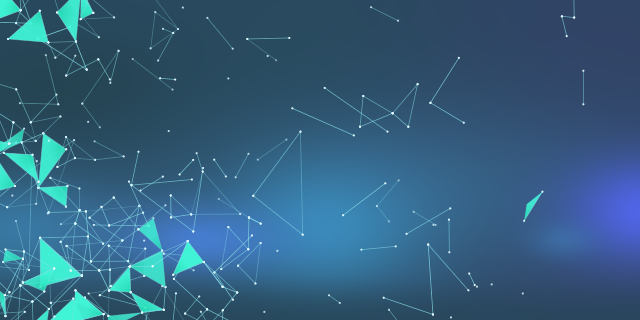
Give the GLSL for this background, as a WebGL 2 fragment shader.

```glsl
#version 300 es
precision highp float;
// Teal and blue glowing haze with a network of linked points and bright facets.

uniform vec2 u_resolution;
out vec4 fragColor;

// Haze colours
const vec3 SLATE = vec3(0.16, 0.29, 0.37);
const vec3 DEEP_TEAL = vec3(0.14, 0.26, 0.31);
const vec3 DUSK = vec3(0.19, 0.265, 0.40);
const vec3 STEEL = vec3(0.22, 0.40, 0.55);
const vec3 AZURE = vec3(0.23, 0.56, 0.75);
const vec3 CORNFLOWER = vec3(0.28, 0.50, 0.84);
const vec3 VIOLET = vec3(0.32, 0.40, 0.93);
const vec3 LAGOON = vec3(0.25, 0.50, 0.72);

// Network colours and sizes, in canvas heights
const vec3 MINT = vec3(0.25, 0.96, 0.84);
const vec3 JADE = vec3(0.14, 0.88, 0.72);
const vec3 LINK = vec3(0.52, 0.87, 0.91);
const vec3 NODE = vec3(0.88, 0.98, 1.0);
const float LINK_HALF_WIDTH = 0.0011;
const float NODE_RADIUS = 0.0032;
const int LAYERS = 3;
const float FIRST_CELL = 0.066;
const float CELL_GROWTH = 0.029;
const float FILL_CHANCE = 0.29;
const float LOOSE_CHANCE = 0.035;

vec2 hash2(vec2 p) {
    vec3 q = fract(p.xyx * vec3(0.1031, 0.1030, 0.0973));
    q += dot(q, q.yzx + 33.33);
    return fract((q.xx + q.yz) * q.zy);
}

// Soft elliptical spot
float glow(vec2 p, vec2 center, vec2 radius) {
    vec2 d = (p - center) / radius;
    return exp(-dot(d, d));
}

vec3 haze(vec2 p) {
    vec3 c = mix(SLATE, DUSK, smoothstep(0.9, 1.9, p.x));
    c = mix(c, DEEP_TEAL, 0.8 * glow(p, vec2(0.2, 0.72), vec2(0.4, 0.18)));
    c = mix(c, STEEL, 0.85 * glow(p, vec2(1.3, 0.4), vec2(0.7, 0.27)));
    c = mix(c, STEEL, 0.9 * glow(p, vec2(0.2, 0.28), vec2(0.5, 0.17)));
    c = mix(c, AZURE, 0.5 * glow(p, vec2(0.04, 0.28), vec2(0.25, 0.14)));
    c = mix(c, AZURE, 0.9 * glow(p, vec2(1.02, 0.29), vec2(0.3, 0.2)));
    c = mix(c, CORNFLOWER, 0.9 * glow(p, vec2(0.63, 0.25), vec2(0.25, 0.1)));
    c = mix(c, VIOLET, 0.95 * glow(p, vec2(2.02, 0.34), vec2(0.24, 0.16)));
    c = mix(c, LAGOON, 0.5 * glow(p, vec2(1.76, 0.25), vec2(0.1, 0.055)));
    return mix(c, SLATE * 0.95, 0.8 * smoothstep(0.15, -0.02, p.y));
}

// Crowding of the network: three groups along the left side
float crowd(vec2 p) {
    float c = glow(p, vec2(0.14, 1.0), vec2(0.22, 0.15));
    c = max(c, glow(p, vec2(0.07, 0.5), vec2(0.19, 0.17)));
    return max(c, glow(p, vec2(0.25, 0.13), vec2(0.42, 0.27)));
}

float coverage(float d, float px) { return clamp(0.5 - d / px, 0.0, 1.0); }

float segment(vec2 p, vec2 a, vec2 b) {
    vec2 v = b - a, w = p - a;
    return length(w - v * clamp(dot(w, v) / max(dot(v, v), 1e-6), 0.0, 1.0));
}

float edgeSide(vec2 p, vec2 a, vec2 b) {
    vec2 v = b - a;
    return dot(p - a, vec2(v.y, -v.x)) / max(length(v), 1e-4);
}

void drawFacet(inout vec3 col, vec2 p, vec2 a, vec2 b, vec2 c, float alpha, float px) {
    float turn = edgeSide(c, a, b) > 0.0 ? -1.0 : 1.0;
    float d = max(max(turn * edgeSide(p, a, b), turn * edgeSide(p, b, c)), turn * edgeSide(p, c, a));
    vec3 tint = mix(JADE, MINT, clamp(length(p - a) * 18.0, 0.0, 1.0));
    col = mix(col, tint, alpha * coverage(d, px));
}

void drawNode(inout vec3 col, vec2 p, vec2 a, float alpha, float px) {
    col = mix(col, NODE, alpha * coverage(length(p - a) - NODE_RADIUS, px));
}

void drawLink(inout vec3 col, vec2 p, vec2 a, vec2 b, float alpha, float px) {
    col = mix(col, LINK, alpha * coverage(segment(p, a, b) - LINK_HALF_WIDTH, px));
    drawNode(col, p, a, min(1.0, alpha * 1.5), px);
    drawNode(col, p, b, min(1.0, alpha * 1.5), px);
}

vec2 nodeAt(vec2 id, float seed) { return id + 0.08 + 0.84 * hash2(id + seed); }
vec2 neighbour(float angle) { return round(1.4 * vec2(cos(angle), sin(angle))); }

// Each active cell joins its node to one or two neighbours
void drawLayer(inout vec3 col, vec2 p, float cell, float seed, float fill, float px) {
    vec2 home = floor(p / cell);
    for (int k = 0; k < 9; k++) {
        vec2 id = home + vec2(k % 3 - 1, k / 3 - 1);
        vec2 pick = hash2(id + seed + 41.0), style = hash2(id + seed + 83.0);
        vec2 a = nodeAt(id, seed) * cell;
        float angle = 6.2832 * pick.y, dense = crowd(a);
        float open = smoothstep(0.8, 1.1, a.x) * smoothstep(0.4, 0.55, a.y);
        float sparse = mix(0.065, 0.02, smoothstep(1.2, 1.6, a.x)) * (1.0 - 0.9 * open);
        float chance = sparse + 0.75 * dense;
        if (pick.x > chance) {
            if (pick.x < chance + LOOSE_CHANCE * (1.0 - open)) drawNode(col, p, a, 0.8, px);
            continue;
        }
        vec2 b = nodeAt(id + neighbour(angle), seed) * cell;
        vec2 c = nodeAt(id + neighbour(angle + 0.9 + style.y), seed) * cell;
        float alpha = mix(0.3, 0.8, style.y);
        if (style.x < fill * smoothstep(0.2, 0.65, dense))
            drawFacet(col, p, a, b, c, 0.8 + 0.2 * style.y, px);
        drawLink(col, p, a, b, alpha, px);
        if (style.x < 0.4 + dense) drawLink(col, p, a, c, alpha, px);
        if (style.x < dense) drawLink(col, p, b, c, alpha * 0.7, px);
    }
}

// Lone shapes in the open right part: bow, upright link and facet
void drawAccents(inout vec3 col, vec2 p, float px) {
    vec2 knot = vec2(1.227, 0.646);
    for (int i = 0; i < 2; i++) {
        vec2 top = i == 0 ? vec2(1.135, 0.70) : vec2(1.305, 0.737);
        vec2 low = i == 0 ? vec2(1.125, 0.604) : vec2(1.276, 0.604);
        drawLink(col, p, top, knot, 0.6, px);
        drawLink(col, p, low, knot, 0.7, px);
        drawLink(col, p, top, low, 0.6, px);
    }
    drawLink(col, p, vec2(1.823, 0.779), vec2(1.823, 0.674), 0.6, px);
    vec2 foot = vec2(1.638, 0.31), tip = vec2(1.695, 0.401);
    drawFacet(col, p, foot, tip, vec2(1.646, 0.362), 0.9, px);
    drawLink(col, p, foot, tip, 0.7, px);
}

void main() {
    float px = 1.0 / u_resolution.y;
    vec2 p = gl_FragCoord.xy * px;
    vec3 col = haze(p);
    for (int i = LAYERS - 1; i >= 0; i--) {
        float layer = float(i), fill = FILL_CHANCE * (i == 2 ? 0.3 : 1.0);
        drawLayer(col, p, FIRST_CELL + CELL_GROWTH * layer, 7.0 + 131.0 * layer, fill, px);
    }
    drawAccents(col, p, px);
    fragColor = vec4(col, 1.0);
}
```
